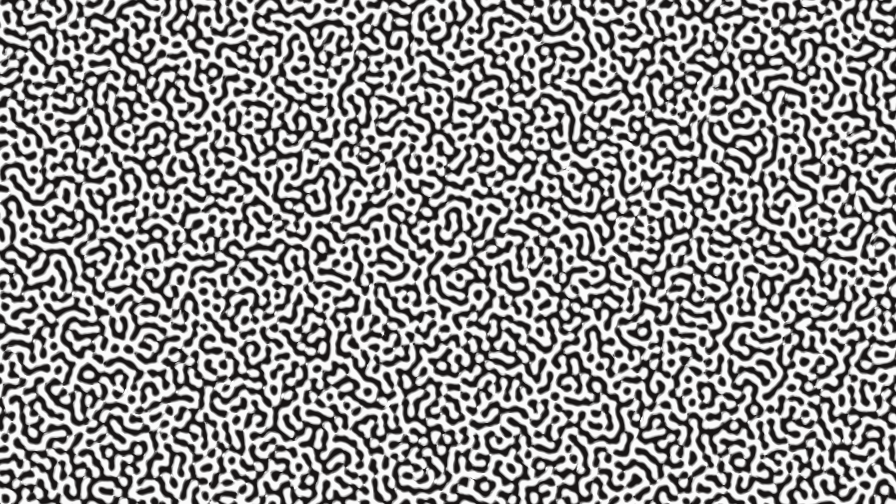
Reproduce this pattern procedurally as a Shadertoy shader.

```glsl
// Labyrinth of short dark worms and dots on white, like a reaction-diffusion skin.
// Random plane waves of similar wavelength are levelled to even strength, then passed
// through a ring-shaped band filter; the local phase gives strokes of even width.

#define PERIODS 42.5       // stroke periods per canvas height
#define WAVES 26           // plane waves in the seed field
#define TAPS 56            // samples of the band filter
#define FILTER_RADIUS 1.2  // filter reach, in periods
#define FILTER_SIGMA 0.62  // filter falloff, in periods
#define WAVE_SPREAD 0.5    // relative spread of the wave numbers
#define SEED_BIAS 0.04     // favours separate dark strokes
#define INK_BIAS 0.09      // higher means less ink
#define SLOPE_FLOOR 0.16   // keeps narrow necks smooth
#define EDGE_SOFTNESS 0.95 // half width of an edge, in output pixels at 288 rows

const float TAU = 6.28319;
const float GOLDEN_ANGLE = 2.39996;
const vec3 INK = vec3(0.09, 0.08, 0.08);
const vec3 PAPER = vec3(0.985);

vec3 waves[WAVES]; // wave vector and phase offset

float hash(float n) {
    return fract(sin(n * 12.9898 + 4.137) * 4375.85);
}

// Spread the wave directions evenly over a half turn, with jitter.
void setupWaves() {
    for (int i = 0; i < WAVES; i++) {
        float n = float(i);
        float angle = 0.5 * TAU * (n + hash(n)) / float(WAVES);
        float number = TAU * (1.0 + WAVE_SPREAD * (hash(n + 37.0) - 0.5));
        waves[i] = vec3(number * vec2(cos(angle), sin(angle)), TAU * hash(n + 71.0));
    }
}

// Seed field, divided by its local amplitude so that all strokes are equally strong.
float levelledSeed(vec2 p) {
    float value = 0.0;
    vec2 slope = vec2(0.0);
    for (int i = 0; i < WAVES; i++) {
        float phase = dot(waves[i].xy, p) + waves[i].z;
        value += cos(phase);
        slope -= sin(phase) * waves[i].xy;
    }
    float gain = sqrt(2.0 / float(WAVES));
    value = value * gain - SEED_BIAS;
    slope *= gain / TAU;
    return value / sqrt(value * value + dot(slope, slope) + 0.02);
}

// Band-filtered field: slope per radian in xy, value in z.
vec3 labyrinth(vec2 p) {
    vec3 total = vec3(0.0);
    float norm = 0.0;
    for (int i = 0; i < TAPS; i++) {
        // Sunflower disc of taps
        float r = FILTER_RADIUS * sqrt((float(i) + 0.5) / float(TAPS));
        float angle = GOLDEN_ANGLE * float(i);
        vec2 dir = vec2(cos(angle), sin(angle));

        // Bessel-like rings under a Gaussian, and their radial derivative
        vec2 x = TAU * r * vec2(0.9239, 0.3827);
        float rings = 0.5 * (cos(x.x) + cos(x.y));
        float ringSlope = 0.5 * dot(sin(x), vec2(0.9239, 0.3827));
        float falloff = exp(-r * r / (FILTER_SIGMA * FILTER_SIGMA));
        float falloffSlope = 2.0 * r / (FILTER_SIGMA * FILTER_SIGMA * TAU);

        float seed = levelledSeed(p + r * dir);
        total += seed * falloff * vec3(dir * (ringSlope + falloffSlope * rings), rings);
        norm += falloff * rings * rings;
    }
    return total / norm;
}

void mainImage(out vec4 fragColor, in vec2 fragCoord) {
    setupWaves();
    vec3 field = labyrinth(fragCoord / iResolution.y * PERIODS);

    // Phase runs from 0 on a stroke's spine to half a turn between strokes.
    float slope = length(vec3(field.xy, SLOPE_FLOOR));
    float phase = atan(slope, field.z - INK_BIAS);
    float edgeDistance = (phase / TAU - 0.25) / PERIODS;

    float softness = EDGE_SOFTNESS / 288.0;
    float paper = smoothstep(-softness, softness, edgeDistance);
    fragColor = vec4(mix(INK, PAPER, paper), 1.0);
}
```
